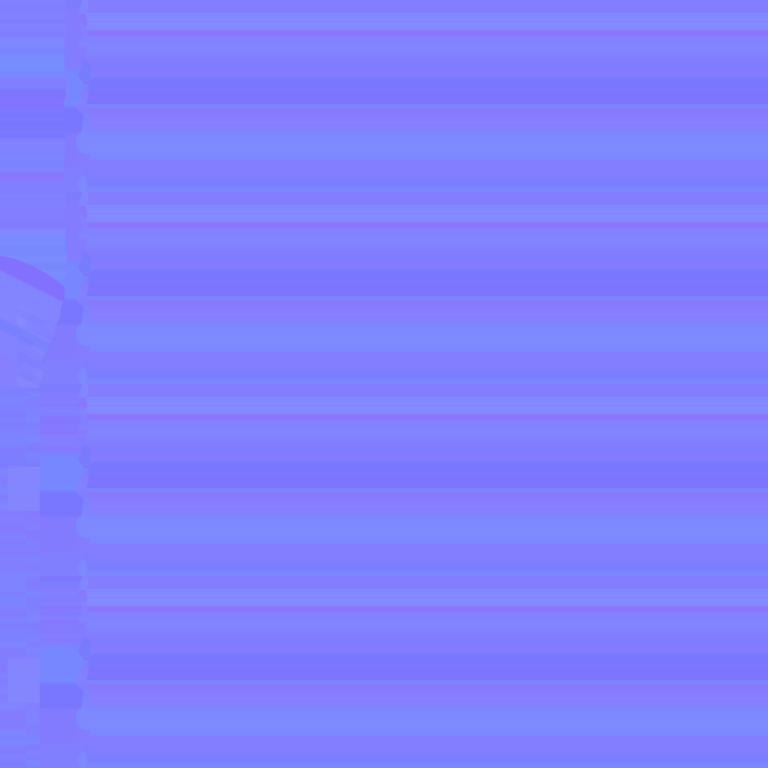
A Shadertoy shader for this texture map:

```glsl
// A tangent-space normal map: flat horizontal mouldings repeated four times,
// a ragged vertical seam near the left, and a narrow strip of side faces.
// Stacked bands give the red and green slopes; blue stays at full.
#define REPEATS 4.0
#define SEAM_RIGHT 0.115
#define SEAM_LEFT 0.085
#define LOW_SEAM_LEFT 0.052
#define GRAIN 0.010
#define LAVENDER vec2(0.512, 0.488)
#define PURPLE vec2(0.535, 0.478)
#define SKY vec2(0.490, 0.540)
#define PALE vec2(0.515, 0.540)
#define DARK vec2(0.473, 0.472)

float hash(vec2 p) {
    p = fract(p * vec2(0.1031, 0.1137));
    p += dot(p, p.yx + 33.33);
    return fract((p.x + p.y) * p.x * 97.0);
}

float noise(float x, float seed) {
    float i = floor(x);
    return mix(hash(vec2(i, seed)), hash(vec2(i + 1.0, seed)), smoothstep(0.0, 1.0, x - i));
}

float pixel() { return 1.0 / iResolution.y; }

// One inside where d is positive, with a smooth edge.
float inside(float d) { return smoothstep(-pixel(), pixel(), d); }

// Replaces the slope beyond an edge, blended over a soft width.
void band(inout vec2 slope, float t, float edge, float soft, vec2 tone) {
    float w = soft + 3.0 * pixel();
    slope = mix(slope, tone, smoothstep(edge - 0.5 * w, edge + 0.5 * w, t));
}

// One repeat of the wide mouldings, t running downward from 0 to 1.
vec2 moulding(float t) {
    vec2 s = LAVENDER;
    band(s, t, 0.068, 0.0, PALE);
    band(s, t, 0.108, 0.0, vec2(0.510, 0.522));
    band(s, t, 0.118, 0.0, PALE);
    band(s, t, 0.157, 0.0, vec2(0.537, 0.466));
    band(s, t, 0.188, 0.020, vec2(0.510, 0.516));
    band(s, t, 0.295, 0.060, vec2(0.511, 0.485));
    band(s, t, 0.406, 0.0, DARK);
    band(s, t, 0.465, 0.025, vec2(0.490, 0.458));
    band(s, t, 0.543, 0.0, vec2(0.495, 0.520));
    band(s, t, 0.564, 0.0, PURPLE);
    band(s, t, 0.605, 0.040, vec2(0.530, 0.492));
    band(s, t, 0.680, 0.050, SKY);
    band(s, t, 0.830, 0.030, vec2(0.515, 0.488));
    band(s, t, 0.912, 0.025, vec2(0.478, 0.495));
    band(s, t, 0.972, 0.010, vec2(0.488, 0.525));
    band(s, t, 0.998, 0.0, LAVENDER);
    return s + GRAIN * (noise(t * 80.0, 3.0) - 0.5);
}

// Column of faces along the seam.
vec2 seam(float t, float y) {
    vec2 s = vec2(0.490, 0.485);
    band(s, t, 0.050, 0.02, LAVENDER);
    band(s, t, 0.360, 0.06, vec2(0.462, 0.528));
    band(s, t, 0.560, 0.02, vec2(0.475, 0.462));
    band(s, t, 0.690, 0.02, vec2(0.515, 0.483));
    band(s, t, 0.880, 0.05, vec2(0.500, 0.500));
    float lines = inside(y - 0.51) * (1.0 - smoothstep(0.30, 0.38, t));
    return s + lines * 0.06 * (noise(y * 220.0, 7.0) - 0.5) * vec2(-0.5, 1.0);
}

// Stepped faces at the upper left.
vec2 upperSide(float y) {
    vec2 s = vec2(0.505, 0.500);
    band(s, y, 0.050, 0.003, vec2(0.490, 0.525));
    band(s, y, 0.071, 0.003, vec2(0.455, 0.548));
    band(s, y, 0.098, 0.006, vec2(0.500, 0.500));
    band(s, y, 0.118, 0.006, vec2(0.500, 0.448));
    band(s, y, 0.142, 0.004, DARK);
    band(s, y, 0.181, 0.003, vec2(0.505, 0.510));
    band(s, y, 0.198, 0.003, vec2(0.490, 0.520));
    band(s, y, 0.222, 0.003, vec2(0.525, 0.480));
    band(s, y, 0.236, 0.006, vec2(0.500, 0.500));
    band(s, y, 0.270, 0.004, LAVENDER);
    band(s, y, 0.300, 0.008, vec2(0.475, 0.542));
    return s + 2.0 * GRAIN * (noise(y * 180.0, 5.0) - 0.5);
}

// Curved purple rim above slanted, broken faces.
void slantedSide(inout vec2 s, vec2 p) {
    float rim = 0.333 + 0.15 * p.x + 3.9 * p.x * p.x;
    float d = p.y - 0.5 * p.x;
    s = mix(s, vec2(0.510, 0.440), inside(p.y - rim));
    band(s, d, 0.352, 0.0, vec2(0.510, 0.520));
    band(s, d, 0.414, 0.0, vec2(0.475, 0.500));
    band(s, d, 0.429, 0.0, vec2(0.512, 0.508));
    vec2 cell = floor(vec2((p.x + 0.5 * p.y) * 45.0, d * 90.0));
    float broken = inside(d - 0.385) * inside(p.x - 0.022);
    s += broken * 0.045 * (hash(cell) - 0.5);
    s = mix(s, vec2(0.525, 0.500), inside(0.020 - length(p - vec2(0.0, 0.482))));
}

// Streaked lower faces with a pale inset panel in each repeat.
vec2 lowerSide(vec2 p, float t) {
    vec2 s = mix(vec2(0.485, 0.505), vec2(0.515, 0.500), noise(p.y * 55.0, 11.0));
    s += 0.05 * (noise(p.y * 150.0, floor(p.x * 30.0)) - 0.5) * vec2(-0.4, 1.0);
    float panel = inside(p.x - 0.010) * inside((t - 0.43) / REPEATS) * inside((0.66 - t) / REPEATS);
    return mix(s, vec2(0.513, 0.525), panel);
}

void mainImage(out vec4 fragColor, in vec2 fragCoord) {
    vec2 p = fragCoord / iResolution.xy;
    p.y = 1.0 - p.y;
    float t = fract(p.y * REPEATS);
    vec2 slope = moulding(t);

    // Ragged seam, with round chips cut off at its right edge.
    float ragged = SEAM_RIGHT + 0.008 * (noise(t * 26.0, 2.0) - 0.5);
    vec2 column = seam(t, p.y);
    float chips = inside(p.x - 0.098 - 0.012 * noise(t * 18.0, 9.0));
    column = mix(column, moulding(fract(t + 0.12 * noise(t * 22.0, 4.0))), 0.7 * chips);
    for (int i = 0; i < 2; i++) {
        float k = float(i);
        vec2 chip = vec2(p.x - 0.115, (t - 0.74 - 0.225 * k) / REPEATS);
        column = mix(column, SKY, inside(0.016 - 0.003 * k - length(chip)));
    }
    slope = mix(slope, column, inside(ragged - p.x));

    // Side strip left of the seam.
    vec2 side = upperSide(p.y);
    slantedSide(side, p);
    side = mix(side, lowerSide(p, t), inside(p.y - 0.505));
    float edge = mix(SEAM_LEFT, LOW_SEAM_LEFT, smoothstep(0.37, 0.51, p.y));
    edge += 0.004 * (noise(p.y * 90.0, 6.0) - 0.5) * inside(0.505 - p.y);
    slope = mix(slope, side, inside(edge - p.x));

    fragColor = vec4(slope, 1.0, 1.0);
}
```
